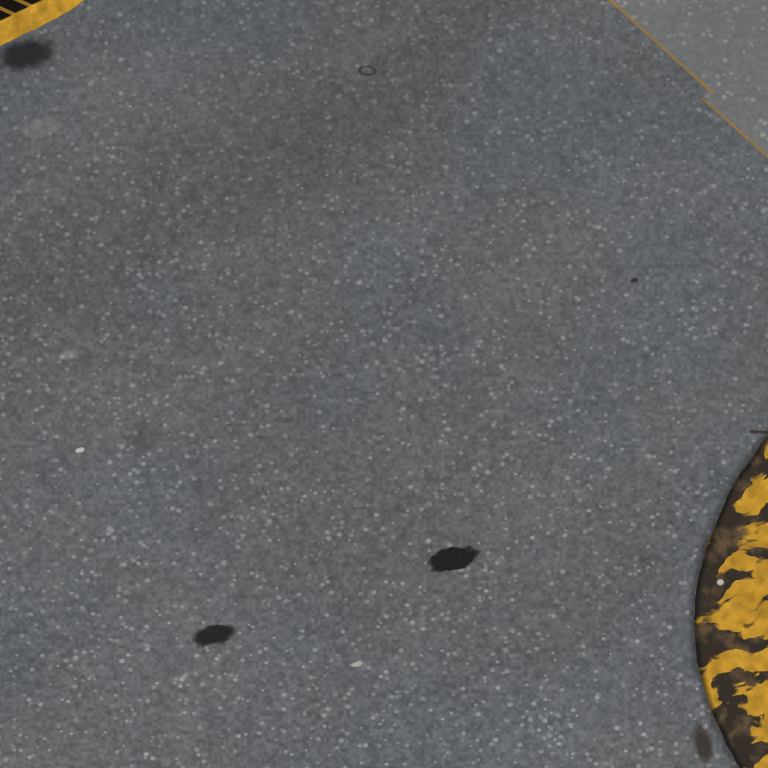
Write a WebGL 2 fragment shader that draws this texture.

```glsl
#version 300 es
precision highp float;
// Worn asphalt with oil spots, a painted seam beside paler concrete, and two
// chipped yellow covers cut off by the canvas corners. Layered value noise gives
// wear and grain, cellular noise the stone chips, curves and ellipses the shapes.
uniform vec2 u_resolution;
out vec4 fragColor;

const vec3 ASPHALT  = vec3(0.365, 0.375, 0.385);
const vec3 CONCRETE = vec3(0.430, 0.435, 0.435);
const vec3 OIL      = vec3(0.125, 0.125, 0.130);
const vec3 DIRT     = vec3(0.215, 0.190, 0.165);
const vec3 RUST     = vec3(0.380, 0.310, 0.230);
const vec3 YELLOW   = vec3(0.740, 0.560, 0.190);
const vec3 CHALK    = vec3(0.720, 0.710, 0.680);

float hash(vec2 p) {
    vec3 q = fract(vec3(p.xyx) * 0.1031);
    q += dot(q, q.yzx + 33.33);
    return fract((q.x + q.y) * q.z);
}

float valueNoise(vec2 p) {
    vec2 i = floor(p), f = fract(p);
    f = f * f * (3.0 - 2.0 * f);
    vec2 e = vec2(1.0, 0.0);
    return mix(mix(hash(i), hash(i + e.xy), f.x),
               mix(hash(i + e.yx), hash(i + e.xx), f.x), f.y);
}

float layeredNoise(vec2 p) {
    float sum = 0.0, weight = 0.5;
    for (int i = 0; i < 4; i++) {
        sum += weight * valueNoise(p);
        p = mat2(1.6, 1.2, -1.2, 1.6) * p + 7.3;
        weight *= 0.5;
    }
    return sum / 0.9375;
}

vec2 rotate(vec2 p, float a) {
    float c = cos(a), s = sin(a);
    return vec2(c * p.x + s * p.y, c * p.y - s * p.x);
}

// Brightness of small stones, one per cell; only a share of cells hold one.
float stoneChips(vec2 p, float share) {
    vec2 cell = floor(p);
    float light = 0.0;
    for (int y = -1; y <= 1; y++)
    for (int x = -1; x <= 1; x++) {
        vec2 id = cell + vec2(x, y);
        vec2 centre = id + vec2(hash(id + 11.7), hash(id + 53.1));
        float size = 0.2 + 0.3 * hash(id + 91.3);
        float present = step(1.0 - share, hash(id + 27.9));
        float disc = 1.0 - smoothstep(size * 0.5, size + 0.15, length(p - centre));
        light = max(light, present * disc * (0.4 + 0.6 * hash(id + 71.0)));
    }
    return light;
}

// Normalised radius of a tilted ellipse: 1.0 on its outline.
float ellipse(vec2 p, vec2 centre, vec2 radii, float tilt) {
    return length(rotate(p - centre, tilt) / radii);
}

// Soft blob with a ragged outline.
float spot(vec2 p, vec2 centre, vec2 radii, float softness) {
    float ragged = 0.5 * (layeredNoise(p * 110.0) - 0.5);
    float r = ellipse(p, centre, radii, 0.22) + ragged;
    return 1.0 - smoothstep(1.0 - softness, 1.0 + softness, r);
}

float stroke(vec2 p, vec2 a, vec2 b, float width, float aa) {
    vec2 ab = b - a;
    float t = clamp(dot(p - a, ab) / dot(ab, ab), 0.0, 1.0);
    return 1.0 - smoothstep(width - aa, width + aa, length(p - a - ab * t));
}

vec3 ground(vec2 p, float aa) {
    // Pale concrete lies above a sloping seam that steps down once.
    float seam = 1.0 - 0.9 * (p.x - 0.794) - 0.019 * step(0.92, p.x);
    float concrete = smoothstep(-aa, aa, (p.y - seam) * 0.743);
    float wear = layeredNoise(rotate(p, 0.55) * vec2(3.5, 9.0) + 4.0) - 0.5;
    float track = exp(-pow((p.y - 0.60 - 0.62 * p.x) / 0.075, 2.0));
    vec3 c = ASPHALT + 0.055 * wear + 0.018 * (1.0 - p.y);
    c -= track * vec3(0.018, 0.021, 0.024) * smoothstep(0.95, 0.6, p.x);
    c += vec3(0.010, 0.002, -0.010) * (layeredNoise(p * 6.0 + 20.0) - 0.4);
    c = mix(c, CONCRETE + 0.03 * wear, concrete);
    // Grain grows coarser toward the near, lower side.
    float grain = 0.55 * valueNoise(p * 260.0) + 0.45 * valueNoise(p * vec2(120.0, 170.0));
    c += (0.15 - 0.04 * p.y) * (grain - 0.5) * (1.0 - 0.4 * concrete);
    float chips = stoneChips(p * vec2(125.0, 150.0), 0.16);
    c += chips * (0.18 - 0.08 * p.y) * vec3(1.0, 0.99, 0.96);
    // Thin ochre paint on both runs of the seam.
    float paint = max(stroke(p, vec2(0.792, 1.002), vec2(0.927, 0.880), 0.0018, aa),
                      stroke(p, vec2(0.915, 0.872), vec2(1.002, 0.794), 0.0018, aa));
    return mix(c, vec3(0.60, 0.45, 0.24), paint * (0.6 + 0.4 * valueNoise(p * 70.0)));
}

vec3 addMarks(vec3 c, vec2 p) {
    c = mix(c, OIL, 0.95 * spot(p, vec2(0.588, 0.272), vec2(0.033, 0.015), 0.14));
    c = mix(c, OIL, 0.88 * spot(p, vec2(0.277, 0.173), vec2(0.028, 0.012), 0.25));
    c = mix(c, OIL, 0.80 * spot(p, vec2(0.033, 0.929), vec2(0.034, 0.018), 0.45));
    c = mix(c, OIL, 0.18 * spot(p, vec2(0.189, 0.430), vec2(0.022, 0.016), 0.60));
    c = mix(c, CHALK, 0.17 * spot(p, vec2(0.053, 0.833), vec2(0.025, 0.012), 0.20));
    c = mix(c, CHALK, 0.35 * spot(p, vec2(0.090, 0.538), vec2(0.010, 0.006), 0.50));
    c = mix(c, CHALK, spot(p, vec2(0.104, 0.414), vec2(0.006, 0.003), 0.30));
    c = mix(c, CHALK, 0.8 * spot(p, vec2(0.465, 0.135), vec2(0.008, 0.003), 0.40));
    c = mix(c, OIL, 0.7 * spot(p, vec2(0.826, 0.635), vec2(0.005, 0.003), 0.40));
    float ring = abs(ellipse(p, vec2(0.478, 0.908), vec2(0.011, 0.006), -0.1) - 0.9);
    return mix(c, DIRT, 0.6 * (1.0 - smoothstep(0.1, 0.35, ring)));
}

// Chipped paint over dirt; amount runs from bare to fully painted.
vec3 chippedPaint(vec2 p, float amount) {
    vec2 warp = vec2(layeredNoise(p * 22.0), layeredNoise(p * 22.0 + 9.0)) - 0.5;
    float flake = layeredNoise(rotate(p + 0.04 * warp, 0.45) * vec2(22.0, 46.0));
    vec3 dirt = mix(DIRT, RUST, smoothstep(0.45, 0.85, layeredNoise(p * 65.0)));
    vec3 paint = YELLOW * (0.78 + 0.4 * layeredNoise(p * 90.0));
    return mix(dirt, paint, smoothstep(-0.04, 0.04, flake - 1.0 + amount));
}

void main() {
    vec2 p = gl_FragCoord.xy / u_resolution;
    float aa = 0.8 / min(u_resolution.x, u_resolution.y);
    vec3 c = addMarks(ground(p, aa), p);

    // Lower right cover: bowed edge, dark rim, paint thickening inward.
    float dy = p.y - 0.19;
    float ragged = 0.005 * (layeredNoise(p * 45.0) - 0.5);
    float inside = (p.x - 0.905 - 1.6 * dy * dy) / sqrt(1.0 + 10.24 * dy * dy) + ragged;
    float amount = 0.34 + 0.25 * smoothstep(0.005, 0.055, inside);
    amount -= 0.25 * spot(p, vec2(0.957, 0.110), vec2(0.025, 0.022), 0.5);
    vec3 cover = chippedPaint(p, amount);
    cover = mix(cover, CHALK, spot(p, vec2(0.938, 0.242), vec2(0.005, 0.004), 0.3));
    cover *= mix(0.55, 1.0, smoothstep(0.0, 0.009, inside));
    c *= 1.0 - 0.3 * smoothstep(-0.012, 0.0, inside);
    c = mix(c, DIRT, 0.8 * spot(p, vec2(0.916, 0.030), vec2(0.010, 0.024), 0.4));
    c = mix(c, DIRT, 0.8 * stroke(p, vec2(0.978, 0.438), vec2(1.0, 0.437), 0.002, aa));
    c = mix(c, cover, smoothstep(-aa, aa, inside));

    // Upper left cover: painted band around a dark slatted grate.
    float band = (p.y - 0.941 - 0.38 * p.x - 1.3 * p.x * p.x) * 0.9 + ragged;
    float slat = abs(fract((p.y + 0.45 * p.x) * 48.0) - 0.5);
    vec3 grate = mix(DIRT * 0.45, YELLOW * 0.75, 1.0 - smoothstep(0.08, 0.18, slat));
    vec3 corner = mix(chippedPaint(p, 0.78), grate, smoothstep(0.029, 0.032, band));
    c = mix(c, corner, smoothstep(-aa, aa, band));
    fragColor = vec4(clamp(c, 0.0, 1.0), 1.0);
}
```
